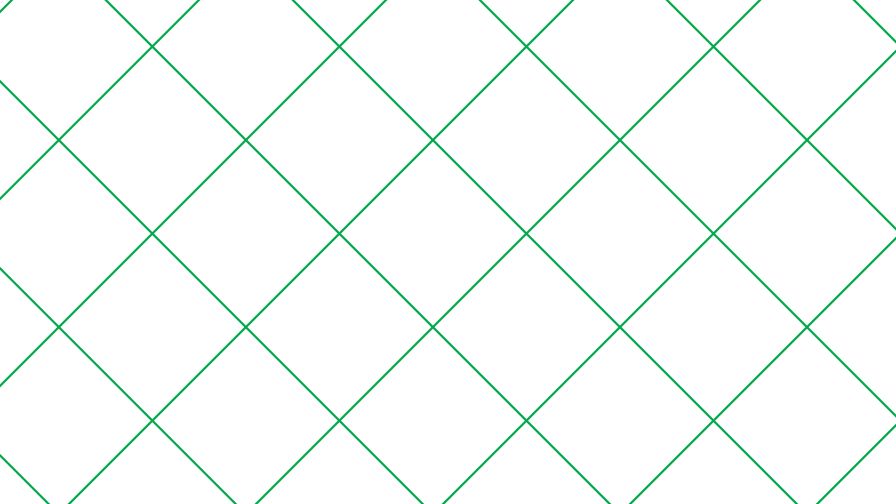
Give the GLSL for this pattern, as a Shadertoy shader.

```glsl
// Coverage of evenly spaced 45 degree lines; u is the diagonal coordinate
float diagonalLines(float u, float period, float pixel) {
    float dist = abs(fract(u / period + 0.5) - 0.5) * period * inversesqrt(2.0);
    return clamp((0.00218 - dist) / pixel + 0.5, 0.0, 1.0);
}

void mainImage(out vec4 fragColor, in vec2 fragCoord) {
    float pixel = 1.0 / iResolution.y;
    float period = 0.3711;

    // Origin sits on one of the crossings
    vec2 p = fragCoord * pixel - vec2(0.859, 0.351);

    // Two line families form the diamond lattice
    float rising = diagonalLines(p.x - p.y, period, pixel);
    float falling = diagonalLines(p.x + p.y, period, pixel);
    float ink = 1.0 - (1.0 - rising) * (1.0 - falling);

    vec3 paper = vec3(1.0);
    vec3 green = vec3(0.01, 0.66, 0.30);
    fragColor = vec4(mix(paper, green, ink), 1.0);
}
```
